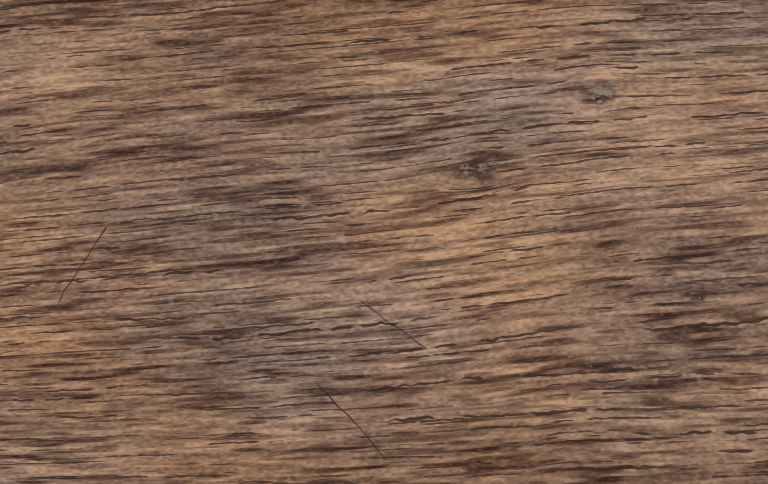
Reproduce this texture procedurally as a Shadertoy shader.

```glsl
// Weathered brown wood: fine fibres and dark pores follow a gently bent grain.
// Stretched noise makes the strands; ragged cracks, knots and scratches lie on top.
// Lengths are in canvas heights, with the origin at the lower left.

#define BEND 0.10
#define FIBRE_ROWS 115.0
#define CRACK_ROWS 17.0
#define BASE_TONE 0.75
#define FIBRE_CONTRAST 0.46
#define PORE_DEPTH 0.46
#define CRACK_DEPTH 0.80
#define SPECKLE 0.46
#define DARK_WOOD vec3(0.31, 0.22, 0.18)
#define LIGHT_WOOD vec3(0.67, 0.54, 0.445)
#define CRACK_COLOR vec3(0.20, 0.15, 0.135)
#define CHIP_COLOR vec3(0.62, 0.56, 0.51)

float hash(vec2 p) {
    return fract(sin(dot(p, vec2(127.1, 311.7))) * 43758.5453);
}

float noise(vec2 p) {
    vec2 i = floor(p), f = fract(p);
    f = f * f * (3.0 - 2.0 * f);
    return mix(mix(hash(i), hash(i + vec2(1, 0)), f.x),
               mix(hash(i + vec2(0, 1)), hash(i + vec2(1, 1)), f.x), f.y);
}

float fbm(vec2 p) {
    float sum = 0.0, weight = 0.5;
    for (int i = 0; i < 4; i++) {
        sum += weight * noise(p);
        p = p * 2.03 + 17.3;
        weight *= 0.5;
    }
    return sum / 0.9375;
}

// One-dimensional noise along a row, shifted at random for each row.
float rowNoise(float x, float row) {
    x += 31.0 * hash(vec2(row, 5.0));
    float i = floor(x), f = fract(x);
    f = f * f * (3.0 - 2.0 * f);
    return mix(hash(vec2(i, row)), hash(vec2(i + 1.0, row)), f);
}

// Blended rows have no visible columns.
float strands(vec2 p) {
    float row = floor(p.y), f = fract(p.y);
    f = f * f * (3.0 - 2.0 * f);
    return mix(rowNoise(p.x, row), rowNoise(p.x, row + 1.0), f);
}

// Height across the grain, which climbs to the right and flattens at the foot.
float grainHeight(vec2 p) {
    float arch = p.x - 0.25 * p.x * p.x * smoothstep(0.5, 1.0, p.y);
    return p.y - 0.02 * p.x - BEND * smoothstep(-0.3, 0.8, p.y) * arch
         + 0.018 * (noise(p * vec2(2.5, 3.0)) - 0.5)
         + 0.004 * (noise(p * vec2(11.0, 17.0)) - 0.5);
}

// Broken dark lines, one at a random height in each row.
float cracks(vec2 g, float rows, float breaks, float thickness) {
    float y = g.y * rows + 0.1 * (noise(g * vec2(60.0, 20.0)) - 0.5);
    float row = floor(y);
    float centre = mix(0.2, 0.8, hash(vec2(row, rows)));
    centre += 0.25 * (rowNoise(g.x * 4.0, row + 70.0) - 0.5);
    float dist = abs(fract(y) - centre) / rows;
    float present = smoothstep(0.50, 0.72, rowNoise(g.x * breaks, row + 40.0));
    present *= smoothstep(0.15, 0.5, rowNoise(g.x * 32.0, row + 90.0));
    float width = thickness * present * (0.3 + noise(g * vec2(90.0, 200.0)));
    return present * (1.0 - smoothstep(width * 0.4, width + 0.0010, dist));
}

float segmentDistance(vec2 p, vec2 a, vec2 b) {
    vec2 along = b - a;
    return length(p - a - along * clamp(dot(p - a, along) / dot(along, along), 0.0, 1.0));
}

void mainImage(out vec4 fragColor, in vec2 fragCoord) {
    vec2 p = fragCoord / iResolution.y;
    float pixel = 1.0 / iResolution.y;

    // Knots: x, y and radius; they also push the grain aside.
    vec3 knots[3] = vec3[3](vec3(1.235, 0.805, 0.034), vec3(0.985, 0.647, 0.038),
                            vec3(1.442, 0.384, 0.016));
    vec2 g = vec2(p.x, grainHeight(p));
    for (int i = 0; i < 3; i++) {
        vec2 d = (p - knots[i].xy) / knots[i].z;
        g.y -= 0.25 * knots[i].z * d.y * exp(-0.4 * dot(d, d));
    }

    // Wood tone: broad patches, fibres, rough speckle and thin short pores.
    float patches = fbm(g * vec2(2.2, 6.0) + 3.0);
    float fibre = strands(g * vec2(7.0, FIBRE_ROWS));
    float fine = strands(g * vec2(20.0, FIBRE_ROWS * 1.8) + 50.0);
    float rough = strands(g * vec2(120.0, 260.0) + 400.0);
    float pore = strands(g * vec2(13.0, FIBRE_ROWS * 1.15) + 200.0);
    pore = smoothstep(0.62, 0.80, pore + 0.25 * (rough - 0.5) - 0.2 * (patches - 0.5));
    float tone = BASE_TONE + 0.65 * (patches - 0.5) + FIBRE_CONTRAST * (fibre - 0.5)
               + 0.44 * (fine - 0.5) + SPECKLE * (rough - 0.5) - PORE_DEPTH * pore;
    tone -= 0.16 * smoothstep(0.85, 1.0, p.y) + 0.22 * smoothstep(0.14, 0.0, p.y) * p.x;
    vec3 color = mix(DARK_WOOD, LIGHT_WOOD, clamp(tone, -0.25, 1.15));

    // Warm and grey stains.
    float warmth = fbm(p * vec2(2.0, 4.0) + 9.0) - 0.5 + 0.2 * (fibre - 0.5);
    color *= 1.0 + warmth * vec3(0.14, 0.0, -0.22);

    // Long cracks, short splits and pale flakes.
    float crack = max(cracks(g, CRACK_ROWS, 3.5, 0.0036),
                      0.9 * cracks(g + 0.37, CRACK_ROWS * 2.3, 6.0, 0.0024));
    crack = max(crack, 0.8 * cracks(g + 0.71, CRACK_ROWS * 4.1, 9.0, 0.0016));
    color = mix(color, CRACK_COLOR, CRACK_DEPTH * crack);
    float flake = smoothstep(0.90, 0.98, noise(g * vec2(45.0, 110.0) + 80.0));
    color = mix(color, CHIP_COLOR * 1.12, 0.3 * flake);

    // Ragged dark knots with grey chips inside.
    for (int i = 0; i < 3; i++) {
        vec2 d = (p - knots[i].xy) / knots[i].z;
        float r = length(d * vec2(0.75, 1.5)) + 1.1 * (fbm(p * vec2(50.0, 90.0)) - 0.5);
        color = mix(color, CRACK_COLOR, 0.65 * smoothstep(1.1, 0.4, r));
        float chip = smoothstep(0.5, 0.68, fbm(p * vec2(50.0, 100.0) + 6.0));
        color = mix(color, CHIP_COLOR, 0.7 * chip * smoothstep(0.9, 0.4, r));
    }

    // Thin dark scratches across the grain, then one pale scrape along it.
    vec4 scratches[3] = vec4[3](vec4(0.224, 0.533, 0.124, 0.378),
                               vec4(0.751, 0.378, 0.882, 0.284), vec4(0.66, 0.212, 0.80, 0.056));
    vec2 wobble = 0.006 * vec2(noise(p * 30.0), noise(p * 30.0 + 9.0));
    for (int i = 0; i < 3; i++) {
        float dist = segmentDistance(p + wobble, scratches[i].xy, scratches[i].zw);
        float line = 1.0 - smoothstep(0.0003, 0.0010 + pixel, dist);
        color = mix(color, CRACK_COLOR, line * (0.2 + 0.6 * noise(p * 25.0)));
    }
    float scrape = segmentDistance(p + wobble, vec2(1.07, 0.437), vec2(1.25, 0.455));
    color = mix(color, CHIP_COLOR, 0.7 * rough * (1.0 - smoothstep(0.002, 0.004 + pixel, scrape)));

    fragColor = vec4(clamp(color, 0.0, 1.0), 1.0);
}
```
